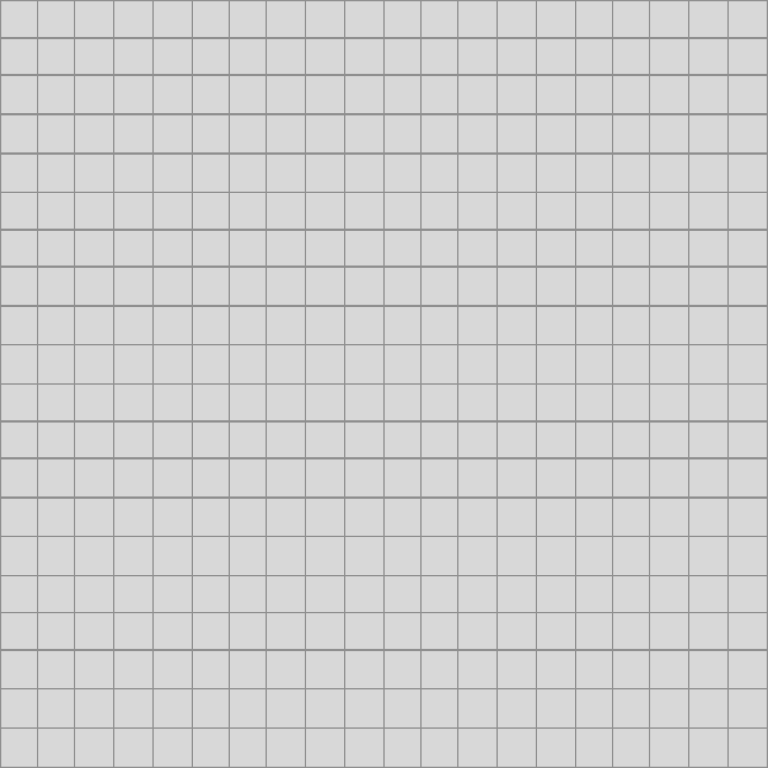
This pattern is drawn by a three.js fragment shader. Its source:

```glsl
// A pale grey sheet ruled into 20 by 20 cells with thin grey lines.
// Rules come in blocks of five cells, two narrow and three wide; some of
// the horizontal rules are heavier, in runs that shorten down the sheet.
varying vec2 vUv;

const float CELLS = 20.0;
const float BLOCK = 5.0;
const float NARROW = 0.963;
const float WIDE = 1.0247;
const float THIN = 0.0017;
const float HEAVY = 0.0030;
const vec3 PAPER = vec3(0.848);
const vec3 INK = vec3(0.56);

// Near edge of a rule, with the first and last rules kept inside the sheet.
float ruleStart(float index) {
  float j = mod(index, BLOCK);
  float offset = max(j * NARROW, BLOCK - (BLOCK - j) * WIDE);
  return (index - j + offset) / CELLS * (1.0 - THIN);
}

// Horizontal rules near the middle of a block are heavy; the reach
// shrinks with each block.
float ruleWidth(float index) {
  float block = floor(index / BLOCK);
  float reach = 2.0 - 0.4 * block;
  float fromMiddle = abs(mod(index, BLOCK) - 2.1);
  return mix(HEAVY, THIN, step(reach, fromMiddle));
}

// Share of a pixel-wide footprint covered by a rule.
float coverage(float x, float start, float width, float footprint) {
  float low = max(x - 0.5 * footprint, start);
  float high = min(x + 0.5 * footprint, start + width);
  return clamp((high - low) / footprint, 0.0, 1.0);
}

void main() {
  // Measure down from the top, so heavy rules thicken downwards.
  vec2 p = vec2(vUv.x, 1.0 - vUv.y);
  vec2 footprint = max(fwidth(vUv), vec2(0.00001));

  vec2 ink = vec2(0.0);
  for (int i = 0; i <= 20; i++) {
    float index = float(i);
    float start = ruleStart(index);
    ink.x += coverage(p.x, start, THIN, footprint.x);
    ink.y += coverage(p.y, start, ruleWidth(index), footprint.y);
  }
  ink = min(ink, 1.0);

  // Join both directions without darkening the crossings.
  float cover = 1.0 - (1.0 - ink.x) * (1.0 - ink.y);
  gl_FragColor = vec4(mix(PAPER, INK, cover), 1.0);
}
```
